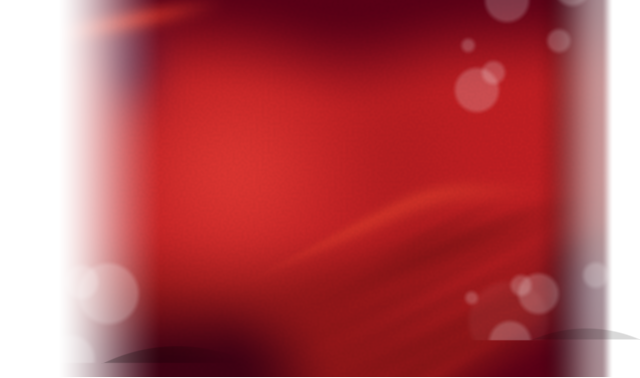
This background is drawn by a Shadertoy shader. Its source:

```glsl
#define ASPECT 1.695
#define RED vec3(0.735, 0.115, 0.13)
#define BRIGHT_RED vec3(0.84, 0.20, 0.185)
#define DEEP_RED vec3(0.55, 0.08, 0.09)
#define MAROON vec3(0.35, 0.0, 0.085)
#define NIGHT vec3(0.23, 0.0, 0.075)
#define ORANGE vec3(0.80, 0.19, 0.15)
#define PLUM vec3(0.30, 0.07, 0.20)
#define BOKEH_ALPHA 0.21
#define CAP_ALPHA 0.15
#define GRAIN 0.035
#define FOLD_SLOPE 0.52

vec2 hashGradient(vec2 cell) {
    float angle = 6.2832 * fract(sin(dot(cell, vec2(127.1, 311.7))) * 43758.5);
    return vec2(cos(angle), sin(angle));
}

float gradientNoise(vec2 p) {
    vec2 i = floor(p), f = fract(p), o = vec2(0.0, 1.0);
    vec2 u = f * f * (3.0 - 2.0 * f);
    float a = dot(hashGradient(i), f);
    float b = dot(hashGradient(i + o.yx), f - o.yx);
    float c = dot(hashGradient(i + o.xy), f - o.xy);
    float d = dot(hashGradient(i + o.yy), f - o.yy);
    return mix(mix(a, b, u.x), mix(c, d, u.x), u.y);
}

// Soft elliptical falloff, 1 at the centre
float glow(vec2 p, vec2 centre, vec2 radius) {
    vec2 d = (p - centre) / radius;
    return exp(-dot(d, d));
}

float band(float d, float width) {
    return exp(-d * d / (width * width));
}

float smoothMin(float a, float b, float k) {
    float h = max(k - abs(a - b), 0.0) / k;
    return min(a, b) - 0.25 * h * h * k;
}

// Circular segment standing on a flat base
float cap(vec2 p, vec2 base, float halfWidth, float height, float aa) {
    float radius = (halfWidth * halfWidth + height * height) / (2.0 * height);
    float d = length(p - base - vec2(0.0, height - radius)) - radius;
    return smoothstep(aa, -aa, max(d, base.y - p.y));
}

// Red cloth with its lights, shadows and folds
vec3 cloth(vec2 p) {
    vec3 col = mix(RED, DEEP_RED, smoothstep(0.42, 0.2, p.y));
    col = mix(col, RED * 0.92, 0.7 * glow(p, vec2(1.04, 0.56), vec2(0.16, 0.25)));
    col = mix(col, BRIGHT_RED, glow(p, vec2(0.62, 0.54), vec2(0.24, 0.24)));

    // Shadow under the curved fold and light along its ridge
    float ridge = smoothMin(0.262 + 0.475 * (p.x - 0.662), 0.495, 0.05);
    float above = p.y - ridge;
    float along = smoothstep(0.68, 1.12, p.x);
    col = mix(col, DEEP_RED, along * smoothstep(0.01, -0.17, above));
    float ridgeWidth = (above > 0.0 ? 0.008 : 0.014) + 0.018 * along;
    float ridgeLight = smoothstep(0.64, 0.98, p.x) * smoothstep(1.48, 1.1, p.x);
    col = mix(col, ORANGE, 0.85 * ridgeLight * band(above, ridgeWidth));

    // Lower fold, fine streaks along it and the dark corner
    float lowerFold = p.y - 0.073 - FOLD_SLOPE * (p.x - 0.883);
    col = mix(col, RED * 0.93, 0.7 * smoothstep(0.75, 1.3, p.x) * band(lowerFold, 0.065));
    float streaks = gradientNoise(vec2(2.5 * p.x, 22.0 * lowerFold));
    col *= 1.0 + 0.1 * streaks * along * smoothstep(0.0, -0.08, above);
    float corner = p.y - 0.64 * (p.x - 1.17);
    col = mix(col, MAROON, smoothstep(0.05, -0.14, corner) * smoothstep(1.0, 1.25, p.x));

    // Dark top and lower left
    float topEdge = 0.75 - 0.06 * band(p.x - 0.93, 0.22);
    col = mix(col, MAROON, smoothstep(topEdge, topEdge + 0.29, p.y));
    float lowerLeft = smoothstep(0.27, 0.03, p.y) * smoothstep(0.92, 0.62, p.x + 0.3 * p.y);
    col = mix(col, NIGHT, 0.95 * lowerLeft);

    // Side shadows and the upper left streak
    col = mix(col, PLUM, 0.75 * glow(p, vec2(0.33, 0.84), vec2(0.10, 0.13)));
    col = mix(col, PLUM, 0.75 * glow(p, vec2(1.57, 0.24), vec2(0.10, 0.13)));
    col *= 1.0 - 0.3 * smoothstep(1.41, 1.52, p.x);
    float streak = band(p.y - 0.925 - 0.19 * (p.x - 0.243), 0.03);
    return mix(col, ORANGE, 0.75 * streak * smoothstep(0.62, 0.36, p.x));
}

// Pale discs: centre and radius
float bokeh(vec2 p) {
    const vec3 discs[14] = vec3[14](
        vec3(1.343, 1.0, 0.058), vec3(1.263, 0.762, 0.058), vec3(1.307, 0.808, 0.03),
        vec3(1.24, 0.88, 0.017), vec3(1.48, 0.892, 0.03), vec3(1.515, 1.03, 0.045),
        vec3(1.426, 0.223, 0.053), vec3(1.38, 0.245, 0.027), vec3(1.249, 0.212, 0.016),
        vec3(1.351, 0.095, 0.055), vec3(1.578, 0.272, 0.033), vec3(0.287, 0.223, 0.08),
        vec3(0.216, 0.254, 0.044), vec3(0.188, 0.05, 0.062));
    float clear = 1.0;
    for (int i = 0; i < 14; i++) {
        float d = length(p - discs[i].xy) - discs[i].z;
        clear *= 1.0 - BOKEH_ALPHA * smoothstep(0.009, -0.009, d);
    }
    float halo = length(p - vec2(1.347, 0.15)) - 0.105;
    clear *= 1.0 - 0.05 * smoothstep(0.012, -0.012, halo);
    float floorLine = p.x > 0.8 ? 0.1 : 0.04;
    return (1.0 - clear) * smoothstep(-0.003, 0.003, p.y - floorLine);
}

void mainImage(out vec4 fragColor, in vec2 fragCoord) {
    vec2 p = fragCoord / iResolution.xy * vec2(ASPECT, 1.0);
    float aa = 1.0 / iResolution.y;

    // Grained cloth fading into white at both sides
    vec3 col = cloth(p) * (1.0 + GRAIN * gradientNoise(p * 130.0));
    float leftFade = mix(clamp((p.x - 0.155) / 0.27, 0.0, 1.0), smoothstep(0.155, 0.43, p.x), 0.5);
    float rightFade = 1.0 - 0.55 * smoothstep(1.44, 1.6, p.x);
    rightFade *= smoothstep(1.625, 1.592, p.x);
    col = mix(vec3(1.0), col, leftFade * rightFade);
    col = mix(col, vec3(1.0), bokeh(p));

    // Translucent dark caps
    float leftCap = cap(p, vec2(0.47, 0.04), 0.194, 0.044, aa) * smoothstep(0.66, 0.4, p.x);
    float rightCap = cap(p, vec2(1.553, 0.102), 0.141, 0.029, aa);
    col *= 1.0 - CAP_ALPHA * (1.6 * leftCap + rightCap);

    // Pale lower rim
    col = mix(col, vec3(1.0), smoothstep(0.003, 0.001, p.y));
    fragColor = vec4(col, 1.0);
}
```
